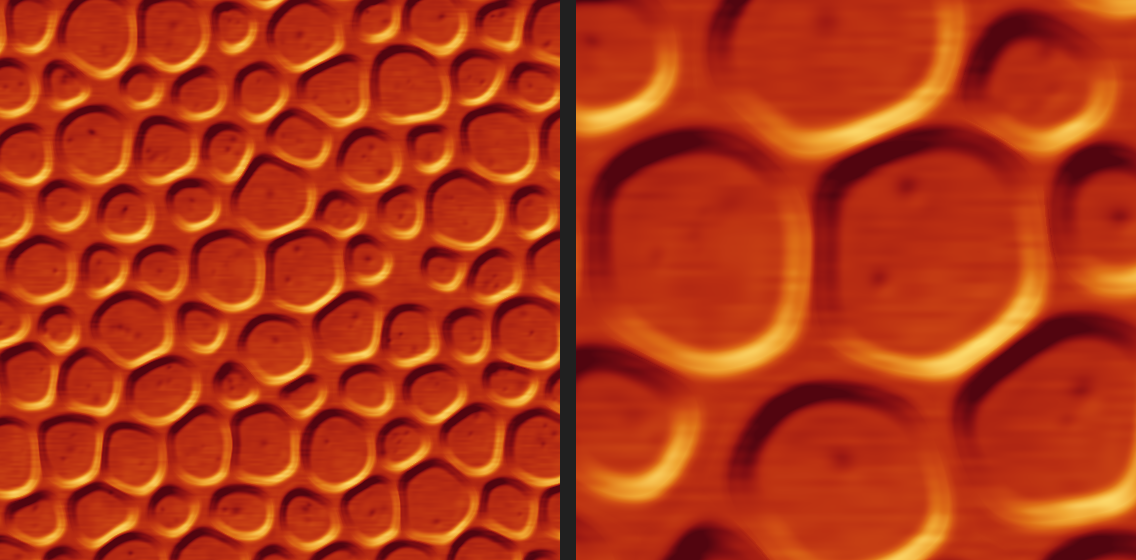
Left, the full canvas; right, a detail of the centre.
Give the GLSL for this texture, as a Shadertoy shader.

```glsl
#define GRAINS 8.3                // grains across the canvas
#define ROW_STEP 0.9              // row spacing in grain units
#define JITTER 0.36
#define RADIUS_MIN 0.37
#define RADIUS_MAX 0.69
#define CORNER_SHARPNESS 15.0
#define LIGHT vec2(0.50, -0.86)
#define RIM_STRENGTH 0.32
#define DOME_STRENGTH 0.24
#define SPOT_STRENGTH 2.6
#define MOTTLE 0.75
#define STREAKS 0.5

const int WINDOW = 5;
const int COUNT = WINDOW * WINDOW;
vec3 grains[COUNT];               // centre and radius of nearby grains

vec3 hash3(vec2 p) {
    vec3 q = fract(p.xyx * vec3(0.1031, 0.1030, 0.0973));
    q += dot(q, q.yxz + 33.33);
    return fract((q.xxy + q.yzz) * q.zyx);
}

float noise(vec2 p) {
    vec2 i = floor(p), f = fract(p);
    f = f * f * (3.0 - 2.0 * f);
    float low = mix(hash3(i).x, hash3(i + vec2(1, 0)).x, f.x);
    float high = mix(hash3(i + vec2(0, 1)).x, hash3(i + vec2(1, 1)).x, f.x);
    return mix(low, high, f.y);
}

// Jittered site of a staggered lattice
vec3 looseGrain(vec2 id) {
    vec3 rnd = hash3(id + 71.0);
    vec2 site = vec2(id.x + 0.5 * mod(id.y, 2.0), id.y * ROW_STEP);
    return vec3(site + JITTER * (rnd.xy - 0.5), mix(RADIUS_MIN, RADIUS_MAX, rnd.z));
}

// Site pushed away from overlapping neighbours
vec3 packedGrain(vec2 id) {
    vec3 grain = looseGrain(id);
    vec2 push = vec2(0);
    for (int k = 0; k < 9; k++) {
        if (k == 4) continue;
        vec3 other = looseGrain(id + vec2(k % 3 - 1, k / 3 - 1));
        vec2 away = grain.xy - other.xy;
        float gap = max(length(away), 0.01);
        push += away / gap * max(grain.z + other.z - gap, 0.0);
    }
    return vec3(grain.xy + 0.38 * push, grain.z);
}

float power(vec2 p, vec3 grain) {
    vec2 o = p - grain.xy;
    return dot(o, o) - grain.z * grain.z;
}

int ownerOf(vec2 p) {
    int owner = 0;
    float best = 1e5;
    for (int k = 0; k < COUNT; k++) {
        float w = power(p, grains[k]);
        if (w < best) { best = w; owner = k; }
    }
    return owner;
}

// Depth inside a circle cut softly by the borders of its neighbours
float depthInside(vec2 p) {
    int owner = ownerOf(p);
    vec3 grain = grains[owner];
    float own = power(p, grain);
    float sum = exp(-CORNER_SHARPNESS * (grain.z - length(p - grain.xy)));
    for (int k = 0; k < COUNT; k++) {
        if (k == owner) continue;
        float span = max(length(grains[k].xy - grain.xy), 0.01);
        sum += exp(-CORNER_SHARPNESS * (power(p, grains[k]) - own) / (2.0 * span));
    }
    return -log(sum) / CORNER_SHARPNESS;
}

float height(vec2 p) {
    float d = depthInside(p);
    float rim = RIM_STRENGTH * smoothstep(-0.04, 0.14, d);
    float dome = DOME_STRENGTH * (1.0 - exp(-max(d, 0.0) / 0.25));
    float ripple = 0.012 * cos(45.0 * d) * exp(-abs(d - 0.05) / 0.1);
    return rim + dome + ripple;
}

// Small bumps, dark above and lit below
float spots(vec2 p, vec3 grain) {
    float tone = 0.0;
    for (int k = 0; k < 5; k++) {
        vec3 rnd = hash3(grain.xy * 37.0 + float(k) * 11.7);
        float angle = 6.2832 * rnd.x;
        float size = mix(0.04, 0.085, rnd.z * rnd.z);
        vec2 o = (p - grain.xy - 0.6 * rnd.y * grain.z * vec2(cos(angle), sin(angle))) / size;
        float strength = SPOT_STRENGTH * max(fract(rnd.z * 7.3) - 0.35, 0.0);
        tone += strength * (dot(o, LIGHT) - 0.5) * exp(-dot(o, o));
    }
    return tone;
}

vec3 heatColor(float level) {
    vec3 ramp[8] = vec3[8](
        vec3(0.32, 0.02, 0.06), vec3(0.50, 0.05, 0.07), vec3(0.64, 0.11, 0.07),
        vec3(0.73, 0.18, 0.07), vec3(0.81, 0.29, 0.08), vec3(0.87, 0.44, 0.09),
        vec3(0.94, 0.65, 0.20), vec3(0.99, 0.86, 0.43));
    level = clamp(level, 0.0, 6.999);
    int i = int(level);
    return mix(ramp[i], ramp[i + 1], fract(level));
}

void mainImage(out vec4 fragColor, in vec2 fragCoord) {
    vec2 uv = fragCoord / iResolution.y;
    vec2 p = uv * GRAINS + 20.0;
    p += 0.09 * (vec2(noise(p * 2.3), noise(p * 2.3 + 50.0)) - 0.5);

    // Gather the grains around this point
    float row = floor(p.y / ROW_STEP + 0.5);
    vec2 home = vec2(floor(p.x - 0.5 * mod(row, 2.0) + 0.5), row);
    for (int k = 0; k < COUNT; k++)
        grains[k] = packedGrain(home + vec2(k % WINDOW - 2, k / WINDOW - 2));

    // Side-lit relief with surface detail
    vec2 e = 0.025 * LIGHT;
    float relief = (height(p - e) - height(p + e)) / 0.05;
    float level = 3.0 + relief + 0.06 * relief * abs(relief);
    level += spots(p, grains[ownerOf(p)]);
    level += MOTTLE * (0.6 * noise(p * 3.5) + 0.4 * noise(p * 9.0) - 0.5);
    level += STREAKS * (noise(uv * vec2(35.0, 240.0)) - 0.5);
    fragColor = vec4(heatColor(level), 1.0);
}
```
